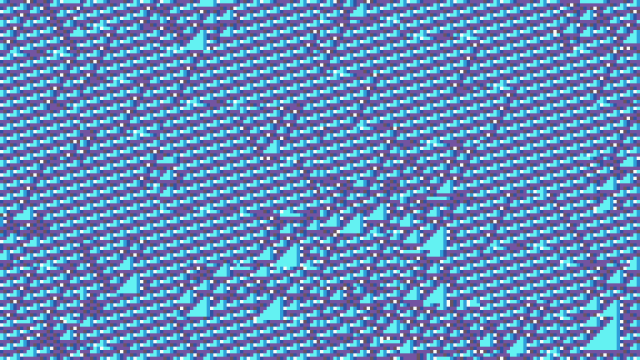
A WebGL 1 fragment shader for this pattern:

```glsl
precision highp float;

uniform vec2 u_resolution;

#define ROWS 108.0            // cells along the canvas height
#define PATCH vec2(24.0, 16.0) // cells evolved from one seed row
#define ETHER_BITS 1247.0     // repeating 14-cell background word
#define WALL_SPACING 30.0     // mean distance between phase walls
#define WALL_WANDER 3.0
#define DRIFT 0.6667          // sideways cells per row of a wall
#define GAP_LOW 0.55          // chance of a large gap near the base
#define GAP_HIGH 0.07         // and further up

const int CENTER = 16;
const int WIDTH = 33;

float hash(vec2 p) {
  vec3 q = fract(vec3(p.xyx) * vec3(0.1031, 0.1030, 0.0973));
  q += dot(q, q.yzx + 33.33);
  return fract((q.x + q.y) * q.z);
}

float gradientDot(vec2 corner, vec2 offset) {
  float angle = 6.2832 * hash(corner);
  return dot(vec2(cos(angle), sin(angle)), offset);
}

float gradientNoise(vec2 p) {
  vec2 i = floor(p);
  vec2 f = p - i;
  vec2 u = f * f * (3.0 - 2.0 * f);
  vec2 e = vec2(1.0, 0.0);
  return mix(mix(gradientDot(i, f), gradientDot(i + e, f - e), u.x),
             mix(gradientDot(i + e.yx, f - e.yx), gradientDot(i + e.xx, f - e.xx), u.x), u.y);
}

// Periodic background, shifted in phase from one domain to the next
float etherState(vec2 cell) {
  float along = cell.x + DRIFT * cell.y;
  float domain = floor(along / WALL_SPACING
               + WALL_WANDER * gradientNoise(vec2(along, cell.y) / 60.0));
  float place = floor(mod(cell.x - 4.0 * cell.y + 6.0 * domain + 0.5, 14.0));
  return mod(floor((ETHER_BITS + 0.5) / exp2(place)), 2.0);
}

// One colour for each combination of left, own and right state
vec3 neighbourhoodColor(float left, float own, float right) {
  vec3 purple = vec3(0.45, 0.33, 0.63);
  vec3 indigo = vec3(0.19, 0.32, 0.64);
  vec3 azure = vec3(0.18, 0.62, 0.85);
  vec3 cyan = vec3(0.39, 0.95, 0.95);
  vec3 white = vec3(0.97, 0.98, 0.97);
  vec3 umber = vec3(0.42, 0.33, 0.38);
  if (own > 0.5) {
    if (left + right < 0.5) return white;
    return left < 0.5 ? indigo : purple;
  }
  if (right < 0.5) return cyan;
  return left > 0.5 ? umber : azure;
}

vec3 cellColor(vec2 cell) {
  // Staggered patches each start from their own seed row
  float column = floor((cell.x + 0.5) / PATCH.x);
  float stagger = floor(PATCH.y * hash(vec2(column, 7.0)));
  float band = floor((cell.y + stagger + 0.5) / PATCH.y);
  float startRow = band * PATCH.y - stagger;
  float age = cell.y - startRow;

  // Optional run of empty cells, which closes into a triangle
  vec2 id = vec2(column, band) + 20.0;
  float chance = startRow < 0.2 * ROWS ? GAP_LOW : GAP_HIGH;
  float hasGap = step(hash(id), chance);
  float gapStart = column * PATCH.x + 5.0 + floor(8.0 * hash(id + 31.0));
  float gapSize = 5.0 + floor(4.0 * hash(id + 57.0));

  float row[WIDTH];
  for (int i = 0; i < WIDTH; i++) {
    float x = cell.x + float(i - CENTER);
    float d = x - gapStart;
    float state = etherState(vec2(x, startRow));
    if (hasGap > 0.5 && d > -1.5 && d < gapSize + 0.5) {
      state = (d < -0.5 || d > gapSize - 0.5) ? 1.0 : 0.0;
    }
    row[i] = state;
  }

  // Elementary automaton, evolving upwards
  for (int n = 0; n < 15; n++) {
    if (float(n) > age - 0.5) break;
    float left = row[0];
    for (int i = 1; i < WIDTH - 1; i++) {
      float own = row[i];
      row[i] = own + left - own * left * (1.0 + row[i + 1]);
      left = own;
    }
  }
  return neighbourhoodColor(row[CENTER - 1], row[CENTER], row[CENTER + 1]);
}

void main() {
  float pixel = ROWS / u_resolution.y;
  vec2 p = gl_FragCoord.xy * pixel;

  // Blend the cells that share this pixel by covered area
  vec2 corner = floor(p + 0.5);
  vec2 cover = clamp((p - corner) / pixel + 0.5, 0.0, 1.0);
  vec3 color = vec3(0.0);
  for (int j = 0; j < 2; j++) {
    for (int i = 0; i < 2; i++) {
      vec2 side = vec2(float(i), float(j));
      vec2 share = mix(1.0 - cover, cover, side);
      float weight = share.x * share.y;
      if (weight > 0.001) color += weight * cellColor(corner - 1.0 + side);
    }
  }
  gl_FragColor = vec4(color, 1.0);
}
```
